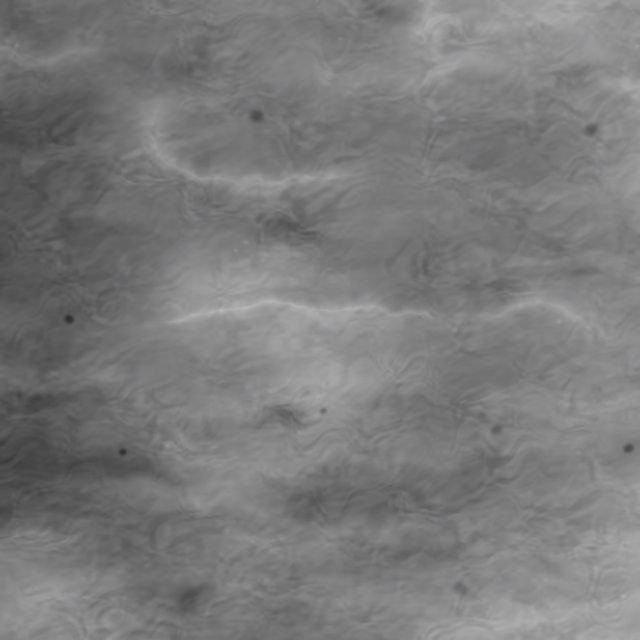
Give the GLSL for this texture, as a WebGL 2 fragment shader.

```glsl
#version 300 es
precision highp float;

#define BASE_GRAY 0.495
#define CLOUD_DEPTH 0.17
#define STREAK_DEPTH 0.13
#define FIBRE_DEPTH 0.036
#define SMUDGE_DEPTH 0.12
#define PIT_DEPTH 0.20
#define SPECK_GLOW 0.07
#define WISP_GLOW 0.13
#define SIDE_LIGHT 0.10
#define WARP 0.05
#define TINT vec3(-0.001, -0.001, 0.004)

uniform vec2 u_resolution;
out vec4 fragColor;

// Integer hash: three values in 0..1 per cell and seed
vec3 hash(vec2 cell, int seed) {
    uvec3 v = uvec3(ivec3(ivec2(cell), seed));
    v = v * 1664525u + 1013904223u;
    v.x += v.y * v.z; v.y += v.z * v.x; v.z += v.x * v.y;
    v ^= v >> 16u;
    v.x += v.y * v.z; v.y += v.z * v.x; v.z += v.x * v.y;
    return vec3(v >> 8u) / 16777216.0;
}

// Signed value noise, -1..1
float noise(vec2 p, int seed) {
    vec2 i = floor(p), f = fract(p);
    f = f * f * f * (f * (f * 6.0 - 15.0) + 10.0);
    float low = mix(hash(i, seed).x, hash(i + vec2(1, 0), seed).x, f.x);
    float high = mix(hash(i + vec2(0, 1), seed).x, hash(i + vec2(1, 1), seed).x, f.x);
    return mix(low, high, f.y) * 2.0 - 1.0;
}

float fbm(vec2 p, int seed) {
    float sum = 0.0, gain = 0.5;
    for (int octave = 0; octave < 5; octave++) {
        sum += gain * noise(p, seed + octave);
        p = mat2(0.98, 0.17, -0.17, 0.98) * p * 2.03;
        gain *= 0.5;
    }
    return sum;
}

// Randomly placed soft ellipses, one at most per grid cell
float scatter(vec2 p, vec2 grid, float chance, vec2 radius, float edge, int seed) {
    vec2 home = floor(p * grid);
    float cover = 0.0;
    for (int y = -1; y <= 1; y++)
    for (int x = -1; x <= 1; x++) {
        vec2 cell = home + vec2(x, y);
        vec3 place = hash(cell, seed);
        vec3 shape = hash(cell, seed + 1);
        vec2 offset = p - (cell + place.xy) / grid;
        offset.y -= offset.x * (shape.z - 0.5) * 0.5;
        float dist = length(offset / (radius * mix(0.45, 1.0, shape.x)));
        float blob = exp(-pow(dist, edge)) * mix(0.45, 1.0, shape.y);
        cover = max(cover, blob * step(place.z, chance));
    }
    return cover;
}

void main() {
    vec2 p = gl_FragCoord.xy / u_resolution;
    vec2 bend = vec2(fbm(p * 5.0, 11), fbm(p * 6.0, 21));
    vec2 q = p + WARP * bend;

    // Broad clouds, lighter towards the right
    float gray = BASE_GRAY + SIDE_LIGHT * (p.x - 0.5);
    gray += CLOUD_DEPTH * fbm(q * vec2(2.6, 4.2), 31);

    // Drawn-out layers, stronger low down
    float layering = mix(1.0, 0.4, smoothstep(0.2, 0.8, p.y));
    gray += STREAK_DEPTH * layering * fbm(q * vec2(3.5, 17.0), 41);

    // Pale wisps along noise creases
    float crease = 1.0 - abs(noise(q * vec2(2.2, 5.0), 51));
    float patches = smoothstep(0.0, 0.7, noise(q * vec2(2.5, 4.0), 52) + 0.5 * (p.x - 0.5));
    gray += WISP_GLOW * patches * pow(crease, 7.0);

    // Fine soft fibres in wandering directions
    vec2 sway = vec2(noise(p * 19.0, 61), noise(p * 23.0, 62));
    vec2 strand = mat2(0.94, -0.34, 0.34, 0.94) * p;
    float fibre = noise(strand * vec2(48.0, 105.0) + 2.2 * sway, 63);
    fibre += 0.6 * noise(p * vec2(95.0, 150.0) + 2.0 * sway.yx, 64);
    gray += FIBRE_DEPTH * fibre * (0.8 + 0.5 * sway.x);

    // Dark smudges, round pits and pale specks
    vec2 ragged = q + 0.008 * sway;
    gray -= SMUDGE_DEPTH * scatter(ragged, vec2(5, 7), 0.36, vec2(0.065, 0.030), 2.0, 71);
    gray -= PIT_DEPTH * scatter(p + 0.001 * sway, vec2(8), 0.12, vec2(0.012, 0.010), 3.0, 81);
    gray += SPECK_GLOW * scatter(p, vec2(13), 0.12, vec2(0.005, 0.004), 2.0, 91);

    fragColor = vec4(clamp(vec3(gray) + TINT, 0.0, 1.0), 1.0);
}
```
